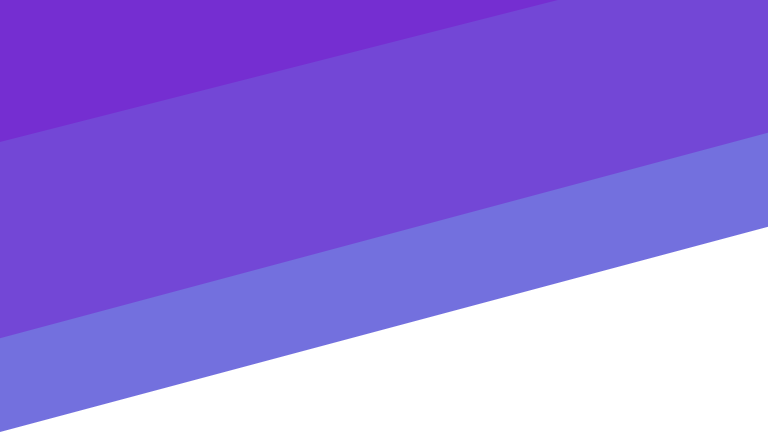
Write a Shadertoy shader that draws this background.

```glsl
// Draws slanted flat bands of violet and periwinkle above a white corner.

// Height of each edge at the left side, and its slope (units of canvas height)
#define LOW_EDGE  vec2(0.0000, 0.2672)
#define MID_EDGE  vec2(0.2170, 0.2676)
#define HIGH_EDGE vec2(0.6713, 0.2545)

#define WHITE      vec3(1.00, 1.00, 1.00)
#define PERIWINKLE vec3(0.45, 0.44, 0.87)
#define VIOLET     vec3(0.45, 0.28, 0.84)
#define PURPLE     vec3(0.46, 0.18, 0.82)

// Smooth coverage of the area above a slanted edge
float above(vec2 p, vec2 edge) {
    float dist = (p.y - edge.x - edge.y * p.x) / length(vec2(1.0, edge.y));
    return clamp(dist * iResolution.y + 0.5, 0.0, 1.0);
}

void mainImage(out vec4 fragColor, in vec2 fragCoord) {
    vec2 p = fragCoord / iResolution.y;

    // Stack the bands from the bottom corner upwards
    vec3 color = WHITE;
    color = mix(color, PERIWINKLE, above(p, LOW_EDGE));
    color = mix(color, VIOLET, above(p, MID_EDGE));
    color = mix(color, PURPLE, above(p, HIGH_EDGE));

    fragColor = vec4(color, 1.0);
}
```
